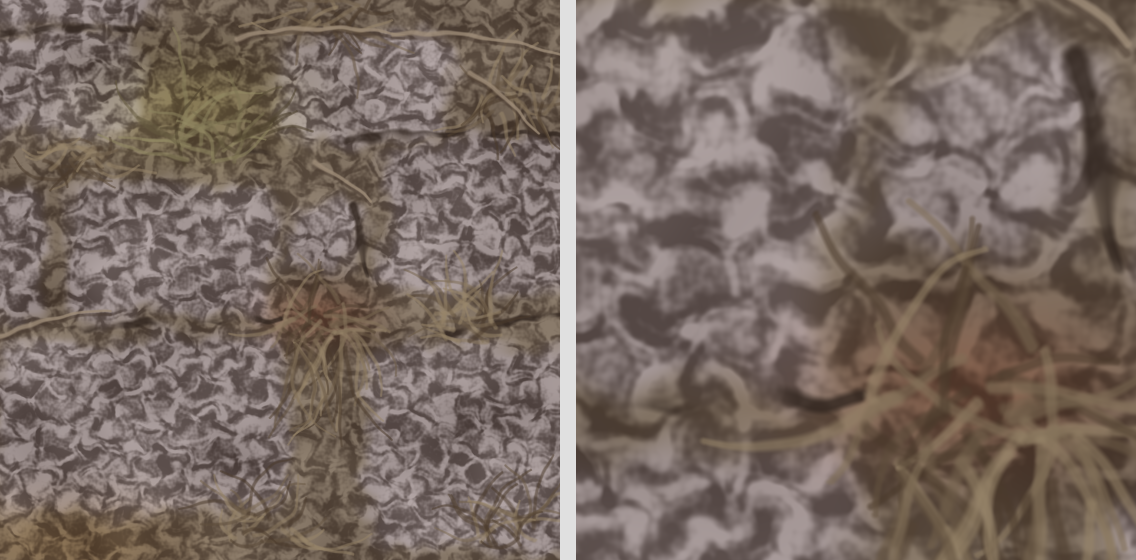
Left: the whole. Right: its middle third, enlarged.
Reproduce this texture procedurally as a Shadertoy shader.

```glsl
// Weathered granite setts with dry grass growing out of earthy joints.
// Rounded boxes mask the stones, warped gradient noise makes the flaky grain,
// and loops of curved strokes add crevices, straws and tufts.

const vec4 STONES[9] = vec4[9]( // centre, half size
    vec4(.08, 1.03, .20, .075), vec4(.07, .85, .18, .085), vec4(.65, .845, .15, .085),
    vec4(-.02, .55, .09, .11), vec4(.31, .555, .18, .115), vec4(.575, .575, .055, .055),
    vec4(.90, .615, .21, .13), vec4(.25, .24, .25, .15), vec4(.90, .20, .24, .18));

const vec4 CREVICES[6] = vec4[6]( // start, end
    vec4(.0, .94, .27, .95), vec4(.62, .75, 1.02, .757), vec4(.13, .41, .50, .43),
    vec4(.80, .40, 1.02, .44), vec4(.632, .635, .655, .505), vec4(.40, .73, .52, .725));

const vec4 STRAWS[5] = vec4[5]( // start, end
    vec4(.42, .932, .72, .938), vec4(.70, .94, 1.02, .895), vec4(-.02, .39, .20, .445),
    vec4(.56, .71, .66, .64), vec4(.84, .87, .96, .76));

const vec4 TUFTS[9] = vec4[9]( // root, blade length, fan angle
    vec4(.37, .74, .20, 3.0), vec4(.57, .43, .13, 6.2), vec4(.58, .38, -.20, 1.1),
    vec4(.91, .82, .12, 6.2), vec4(.83, .42, .13, 3.2), vec4(.60, .97, .13, 6.2),
    vec4(.47, .06, .14, 4.0), vec4(.90, .05, .15, 3.4), vec4(.14, .71, .10, 5.0));

float hash(vec2 p) {
    vec3 q = fract(p.xyx * vec3(.1031, .1030, .0973));
    q += dot(q, q.yzx + 33.33);
    return fract((q.x + q.y) * q.z);
}

float corner(vec2 cell, vec2 offset) {
    float a = 6.2832 * hash(cell);
    return dot(vec2(cos(a), sin(a)), offset);
}

float noise(vec2 p) {
    vec2 i = floor(p), f = fract(p), e = vec2(0, 1);
    vec2 u = f * f * f * (f * (f * 6. - 15.) + 10.);
    return mix(mix(corner(i, f), corner(i + e.yx, f - e.yx), u.x),
               mix(corner(i + e.xy, f - e.xy), corner(i + e.yy, f - e.yy), u.x), u.y);
}

vec2 noise2(vec2 p) {
    return vec2(noise(p + 71.), noise(p + 137.));
}

// Coverage of a bowed stroke that tapers towards its end
float stroke(vec2 p, vec2 a, vec2 b, float bow, float width) {
    vec2 d = b - a;
    float h = clamp(dot(p - a, d) / dot(d, d), 0., 1.);
    vec2 onCurve = a + d * h + vec2(-d.y, d.x) * bow * 4. * h * (1. - h);
    float w = width * (1. - .6 * h);
    return 1. - smoothstep(w * .3, w + .0018, length(p - onCurve));
}

float spot(vec2 p, vec2 centre, vec2 radius) {
    vec2 d = (p - centre) / radius;
    return exp(-dot(d, d));
}

void mainImage(out vec4 fragColor, in vec2 fragCoord) {
    vec2 p = fragCoord / iResolution.xy;
    vec2 rough = p + .035 * noise2(p * 9.) + .022 * noise2(p * 32.);

    // Stone mask with worn outlines
    float gap = 1.;
    for (int i = 0; i < 9; i++) {
        vec2 q = abs(rough - STONES[i].xy) - STONES[i].zw + .03;
        gap = min(gap, length(max(q, 0.)) + min(max(q.x, q.y), 0.) - .03);
    }
    float stone = 1. - smoothstep(-.015, .028, gap);

    // Curled, flat-topped flakes with finer crumbs
    vec2 g = p * vec2(36., 44.) + 1.1 * noise2(p * 30.);
    float flakes = noise(g) + .5 * noise(g * 2.1 + 19.) + .2 * noise(p * 170.);
    float grain = smoothstep(-.42, .42, flakes) - .5;
    float tone = mix(.43, .62, stone) + mix(.55, .82, stone) * grain
               + .24 * noise(p * 6. + 40.) + .16 * noise(p * 14. + 8.);
    tone -= .20 * spot(p, vec2(.08, .89), vec2(.16, .05));

    vec3 granite = mix(vec3(.27, .22, .207), vec3(.635, .585, .582), tone);
    vec3 earth = mix(vec3(.26, .205, .165), vec3(.62, .56, .49), tone);
    vec3 color = mix(earth, granite, stone);

    // Moss, rust and sand stains
    color *= mix(vec3(1), vec3(1.05, 1.07, .87), spot(p, vec2(.35, .81), vec2(.17, .10)));
    color *= mix(vec3(1), vec3(1.08, .90, .84), spot(p, vec2(.57, .435), vec2(.09, .05)));
    color *= mix(vec3(1), vec3(1.04, .97, .83), spot(p, vec2(.12, .02), vec2(.22, .09)));

    // Broken dark crevices
    vec2 wobble = p + .012 * noise2(p * 24.);
    for (int i = 0; i < 6; i++) {
        float dark = stroke(wobble, CREVICES[i].xy, CREVICES[i].zw, .02, .011);
        dark *= smoothstep(-.25, .15, noise(p * 17. + float(i) * 7.));
        color = mix(color, vec3(.19, .145, .12), .8 * dark);
    }

    // Grass tufts, shaded and sunlit blades mixed
    vec2 bent = p + .007 * noise2(p * 22. + 5.);
    for (int t = 0; t < 9; t++) {
        vec4 tuft = TUFTS[t];
        for (int k = 0; k < 24; k++) {
            vec2 id = vec2(float(k) + 3., float(t) * 13. + 5.);
            float angle = 1.5708 + (hash(id) - .5) * tuft.w;
            vec2 root = tuft.xy + (vec2(hash(id + 31.), hash(id + 57.)) - .5) * vec2(.13, .06);
            vec2 tip = root + vec2(cos(angle), sin(angle)) * tuft.z * (.35 + .65 * hash(id + 83.));
            float blade = stroke(bent, root, tip, .5 * (hash(id + 7.) - .5), .0045);
            float lit = smoothstep(.2, .8, hash(id + 101.));
            vec3 straw = mix(vec3(.29, .235, .18), vec3(.60, .55, .45), lit);
            straw *= t == 0 ? vec3(.97, 1., .88) : vec3(1., .96, .93);
            color = mix(color, straw, .55 * blade);
        }
    }

    // Long pale straws with a soft shadow below
    for (int i = 0; i < 5; i++) {
        vec4 s = STRAWS[i];
        float shade = stroke(bent + vec2(0, .006), s.xy, s.zw, .05, .006);
        float pale = stroke(bent, s.xy, s.zw, .05, .005);
        color = mix(color, vec3(.28, .22, .18), .5 * shade);
        color = mix(color, vec3(.62, .55, .47), .8 * pale);
    }

    fragColor = vec4(clamp(color, 0., 1.), 1);
}
```
